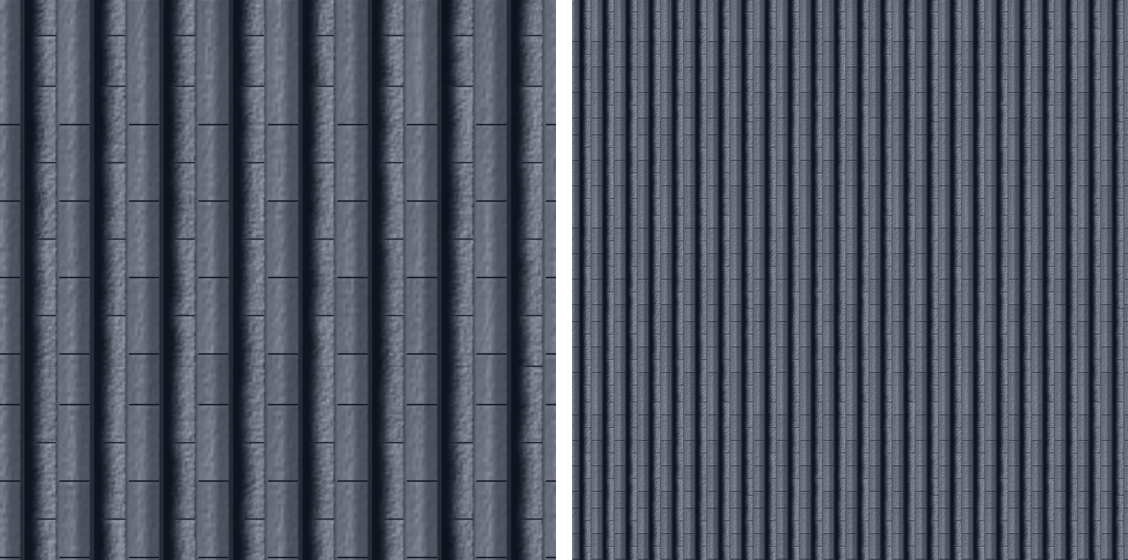
Left, the tile; right, the same tile 3 across and 3 down.
A WebGL 2 fragment shader for this texture:

```glsl
#version 300 es
precision highp float;

uniform vec2 u_resolution;
out vec4 fragColor;

const float COLUMNS = 8.0;
const float COLUMN_SHIFT = 0.815;
const float RIDGE_END = 0.5;        // share of a column taken by the raised roll
const float TILE_STEP = 0.1365;     // spacing of the joints, four per half canvas
const float RIDGE_START = 0.2225;
const float PAN_START = 0.154;
const float JOINT_HALF_WIDTH = 0.0013;
const vec3 SHADOW_COLOR = vec3(0.05, 0.08, 0.12);
const vec3 LIGHT_COLOR = vec3(0.47, 0.49, 0.54);

float hash(vec2 p) {
    return fract(sin(dot(p, vec2(127.1, 311.7))) * 43758.5453);
}

// Value noise that wraps after a whole number of cells
float wrapNoise(vec2 uv, vec2 cells) {
    vec2 p = uv * cells;
    vec2 i = floor(p);
    vec2 f = smoothstep(0.0, 1.0, p - i);
    vec2 a = mod(i, cells);
    vec2 b = mod(i + 1.0, cells);
    return mix(mix(hash(a), hash(vec2(b.x, a.y)), f.x),
               mix(hash(vec2(a.x, b.y)), hash(b), f.x), f.y);
}

// Relief lit from the upper left
float emboss(vec2 uv, vec2 cells) {
    vec2 offset = vec2(0.45, -0.45) / cells;
    return wrapNoise(uv + offset, cells) - wrapNoise(uv - offset, cells);
}

float bump(float x, float center, float width) {
    float d = (x - center) / width;
    return exp(-d * d);
}

// Brightness across the raised roll
float ridgeTone(float u) {
    float tone = mix(0.30, 0.40, smoothstep(0.0, 0.05, u));
    tone += 0.05 * bump(u, 0.21, 0.07);
    tone = mix(tone, 0.295, smoothstep(0.23, 0.37, u));
    return mix(tone, 0.13, smoothstep(0.455, RIDGE_END, u));
}

// Brightness across the sunken pan, with the shadow cast by the roll
float panTone(float u, float shadowShift) {
    float tone = mix(0.13, 0.05, smoothstep(RIDGE_END, 0.56, u));
    tone += 0.06 * bump(u, 0.525, 0.012);
    tone = mix(tone, 0.47, smoothstep(0.60, 0.89, u - shadowShift));
    return mix(tone, 0.30, smoothstep(0.965, 1.0, u));
}

// Some joints are hidden or worn away
float jointStrength(int index, float column, bool onRidge) {
    if (onRidge) return index == 7 ? 0.0 : 1.0;
    return index == 4 && column != 6.0 ? 0.25 : 1.0;
}

// Returns joint darkness, depth below the joint above, and tile index
vec3 tileJoints(float down, float column, bool onRidge, float blur) {
    float start = onRidge ? RIDGE_START : PAN_START;
    vec3 result = vec3(0.0, 1.0, 0.0);
    for (int i = 0; i < 8; i++) {
        float position = start + 0.5 * float(i / 4) + TILE_STEP * float(i % 4);
        float depth = fract(down - position);
        float dist = min(depth, 1.0 - depth);
        float strength = jointStrength(i, column, onRidge);
        float line = 1.0 - smoothstep(JOINT_HALF_WIDTH - blur, JOINT_HALF_WIDTH + blur, dist);
        result.x = max(result.x, line * strength);
        if (strength > 0.5 && depth < result.y) result.yz = vec2(depth, float(i));
    }
    return result;
}

void main() {
    vec2 uv = gl_FragCoord.xy / u_resolution;
    float blur = 0.75 / u_resolution.y;
    float across = uv.x * COLUMNS - COLUMN_SHIFT;
    float column = mod(floor(across), COLUMNS);
    float u = fract(across);
    bool onRidge = u < RIDGE_END;

    vec3 tile = tileJoints(1.0 - uv.y, column, onRidge, blur);
    float along = clamp(tile.y / TILE_STEP, 0.0, 1.0);
    float tint = hash(vec2(tile.z, column + (onRidge ? 17.0 : 41.0))) - 0.5;

    // Rolled profile and bulging shadow
    float shadowShift = 0.025 * sin(3.14159 * along) - 0.008
                      + 0.03 * (wrapNoise(uv, vec2(24.0, 40.0)) - 0.5);
    float tone = onRidge ? ridgeTone(u) : panTone(u, shadowShift);
    tone *= 1.0 + 0.07 * tint + 0.06 * (along - 0.5) * (onRidge ? 1.0 : -0.5);

    // Hammered grain: coarse on the pan, finer on the lit side of the roll
    float coarse = emboss(uv, vec2(150.0, 170.0)) + 0.7 * emboss(uv, vec2(250.0, 230.0));
    float fine = emboss(uv, vec2(190.0, 120.0));
    float ridgeGrain = fine * (0.025 + 0.06 * bump(u, 0.2, 0.09));
    float panGrain = coarse * 0.10 * smoothstep(0.58, 0.85, u);
    tone += onRidge ? ridgeGrain : panGrain;

    // Joints stop short of the column edges
    float span = onRidge
        ? smoothstep(0.03, 0.05, u) * (1.0 - smoothstep(0.465, 0.485, u))
        : smoothstep(0.52, 0.55, u) * (1.0 - smoothstep(0.98, 1.0, u));
    tone = mix(tone, min(tone, onRidge ? 0.07 : 0.13), tile.x * span);
    tone += 0.03 * span * bump(tile.y, 0.0045, 0.002) * smoothstep(0.1, 0.4, tone);

    float light = (tone - SHADOW_COLOR.r) / (LIGHT_COLOR.r - SHADOW_COLOR.r);
    fragColor = vec4(clamp(mix(SHADOW_COLOR, LIGHT_COLOR, light), 0.0, 1.0), 1.0);
}
```
